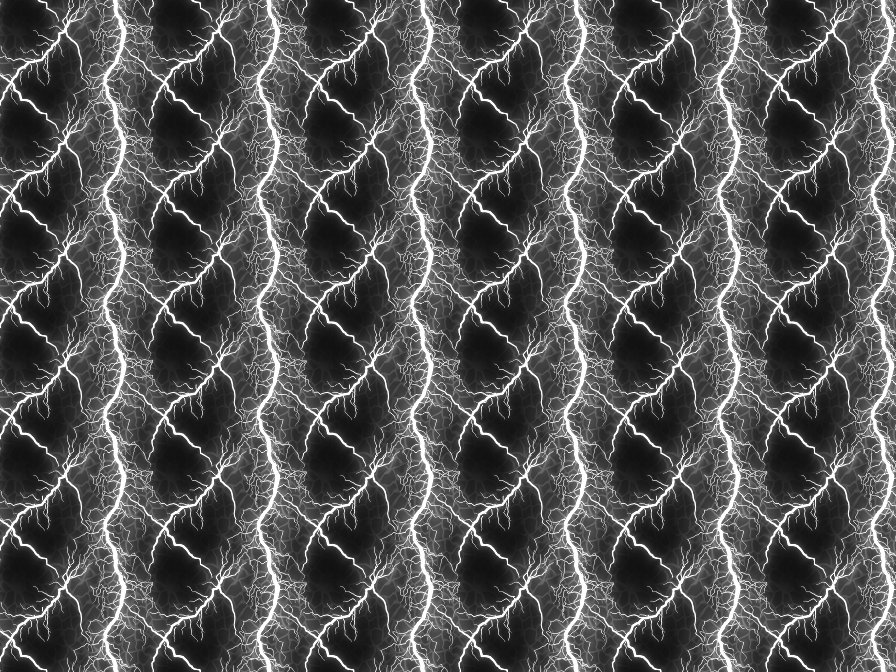
Reproduce this pattern procedurally as a WebGL 2 fragment shader.

```glsl
#version 300 es
precision highp float;
// Repeating lightning: a thick vertical bolt, forked side branches and fine filaments in grey haze.

#define UNITS 864.0               // design units per canvas height
#define ORIGIN vec2(384.0, 288.0) // tile origin, from the top left
#define TILE vec2(197.4, 143.0)   // size of one repeat
#define MAIN_WIDTH 2.6            // half width of the main bolt
#define FILAMENTS 30              // twigs along the main bolt
#define TWIGS 14                  // twigs along the side branch
#define WEB_CELLS vec2(14.0, 9.0) // cells of the faint web per tile
#define DARK 0.055
#define HAZE 0.24
#define TAU 6.2831853

uniform vec2 u_resolution;
out vec4 outColor;

float px;          // size of a pixel in design units
float light = 0.0; // brightest bolt so far

float hash(vec2 p) {
  vec3 q = fract(p.xyx * 0.1031);
  q += dot(q, q.yzx + 33.33);
  return fract((q.x + q.y) * q.z);
}

// Shortest offset on the repeating tile
vec2 wrap(vec2 d) { return d - TILE * round(d / TILE); }

// Straight-sided 1D noise from -1 to 1, repeating after "period" steps
float zigzag(float x, float seed, float period) {
  float i = floor(x);
  float a = hash(vec2(mod(i, period), seed));
  float b = hash(vec2(mod(i + 1.0, period), seed));
  return mix(a, b, x - i) * 2.0 - 1.0;
}

// Pixel coverage of a line of half width w, with a soft glow
float stroke(float d, float w) {
  float core = clamp((d + w) / px + 0.5, 0.0, 1.0) - clamp((d - w) / px + 0.5, 0.0, 1.0);
  return max(core, 0.17 * w * exp(-d / 5.0));
}

// Jagged line from a to b whose half width runs from w.x to w.y
void bolt(vec2 p, vec2 a, vec2 b, vec2 w, float seed) {
  float len = length(b - a);
  vec2 dir = (b - a) / len;
  vec2 q = wrap(p - 0.5 * (a + b));
  if (length(q) > 0.5 * len + 20.0) return;
  float s = dot(q, dir) / len + 0.5;
  float t = clamp(s, 0.0, 1.0);
  float jag = 4.5 * zigzag(t * len / 10.0, seed, 99.0) + 1.8 * zigzag(t * len / 4.0, seed + 7.0, 99.0);
  float side = dot(q, vec2(-dir.y, dir.x)) + jag * min(1.0, 5.0 * t * (1.0 - t));
  light = max(light, stroke(length(vec2((s - t) * len, side)), mix(w.x, w.y, t)));
}

// Horizontal position of the main bolt
float mainX(float y) {
  float v = y / TILE.y;
  return 159.0 + 10.0 * cos(TAU * (v - 0.27)) + 4.0 * zigzag(v * 13.0, 3.0, 13.0)
       + 1.6 * zigzag(v * 31.0, 5.0, 31.0);
}

// Gap between the two nearest cell centres, near zero on cell borders
float cellEdge(vec2 p) {
  vec2 g = p / TILE * WEB_CELLS, base = floor(g);
  float near = 9.0, next = 9.0;
  for (int k = 0; k < 9; k++) {
    vec2 c = base + vec2(k % 3 - 1, k / 3 - 1);
    vec2 id = mod(c, WEB_CELLS);
    float d = length(c + vec2(hash(id + 0.5), hash(id + 41.3)) - g);
    next = min(next, max(near, d));
    near = min(near, d);
  }
  return next - near;
}

float blob(vec2 p, vec2 c, vec2 r) {
  vec2 q = wrap(p - c) / r;
  return exp(-dot(q, q));
}

void main() {
  px = UNITS / u_resolution.y;
  vec2 p = vec2(gl_FragCoord.x, u_resolution.y - gl_FragCoord.y) * px - ORIGIN;
  p = mod(p, TILE);

  // Main bolt and a thin strand winding round it
  float off = wrap(vec2(p.x - mainX(p.y), 0.0)).x;
  float swell = 1.0 + 0.25 * zigzag(p.y / TILE.y * 11.0, 9.0, 11.0);
  light = stroke(abs(off) * 0.9, MAIN_WIDTH * swell);
  float strand = 9.0 * sin(TAU * 2.0 * p.y / TILE.y) + 3.0 * zigzag(p.y / TILE.y * 22.0, 12.0, 22.0);
  light = max(light, 0.75 * stroke(abs(off - strand), 0.8));

  // Forked side branch, from its upper right end down to the crossing
  vec2 knot = vec2(95, 35), elbow = vec2(72, 64), bend = vec2(48, 78), cross_ = vec2(25, 104);
  bolt(p, knot, elbow, vec2(2.0, 1.8), 1.0);
  bolt(p, elbow, bend, vec2(1.8), 2.0);
  bolt(p, bend, cross_, vec2(1.9, 1.7), 3.0);
  bolt(p, knot, vec2(112, 62), vec2(1.5, 1.1), 4.0);
  bolt(p, vec2(112, 62), vec2(124, 108), vec2(1.1, 0.5), 5.0);
  bolt(p, cross_, vec2(38, 126), vec2(1.8), 6.0);
  bolt(p, vec2(38, 126), vec2(60, 140), vec2(1.8, 1.5), 7.0);
  bolt(p, vec2(60, 140), vec2(86, 168), vec2(1.5, 0.6), 8.0);
  bolt(p, cross_, vec2(14, 125), vec2(1.6, 1.4), 9.0);
  bolt(p, vec2(14, 125), vec2(4, 160), vec2(1.4, 0.5), 10.0);
  bolt(p, vec2(-25, 60), cross_, vec2(0.7, 1.4), 11.0);
  bolt(p, elbow, vec2(72, 106), vec2(0.8, 0.4), 12.0);
  bolt(p, bend, vec2(6, 70), vec2(0.9, 0.4), 13.0);

  // Fan of faint strands above the knot
  for (int i = 0; i < 5; i++) {
    float k = float(i);
    bolt(p, knot, vec2(98.0 + 8.0 * k, -14.0 + 5.0 * k), vec2(1.1, 0.3), 20.0 + k);
  }
  // Twigs off the side branch
  for (int i = 0; i < TWIGS; i++) {
    float k = float(i), r = hash(vec2(k, 61.0));
    vec2 a = mix(knot, cross_, (k + r) / float(TWIGS));
    vec2 reach = i % 2 == 0 ? vec2(-20.0, 4.0 - 14.0 * r) : vec2(14.0 * r - 4.0, 26.0);
    bolt(p, a, a + reach * (0.6 + 0.7 * r), vec2(0.7, 0.25), 30.0 + k);
  }
  // Forked filaments off the main bolt
  for (int i = 0; i < FILAMENTS; i++) {
    float k = float(i), r = hash(vec2(k, 17.0)), s = hash(vec2(k, 29.0));
    float y = (k + r) * TILE.y / float(FILAMENTS);
    vec2 a = vec2(mainX(y), y);
    vec2 reach = vec2(i % 2 == 0 ? 1.0 : -1.0, 1.5 * s - 0.3) * (14.0 + 28.0 * r);
    bolt(p, a, a + reach, vec2(0.75, 0.3), 50.0 + k);
    bolt(p, a + reach, a + reach + vec2(reach.x * (s - 0.4), 24.0), vec2(0.5, 0.2), 90.0 + k);
  }

  // Haze, thick along the bolt and the branch, with a web of faint threads
  float haze = exp(-off * off / 1700.0) + 0.75 * blob(p, knot + vec2(6, -8), vec2(30, 36))
             + 0.6 * blob(p, vec2(8, 92), vec2(34, 34)) + 0.35 * blob(p, vec2(55, 72), vec2(32, 22));
  haze *= 0.9 + 0.2 * sin(TAU * (p.x * 5.0 / TILE.x + 0.3 * sin(TAU * p.y / TILE.y)));
  vec2 wobble = 2.5 * vec2(zigzag(p.y / TILE.y * 26.0, 70.0, 26.0), zigzag(p.x / TILE.x * 34.0, 71.0, 34.0));
  float web = 1.0 - smoothstep(0.0, 0.22, cellEdge(p + wobble));
  float grey = DARK + haze * (HAZE + 0.17 * web);
  outColor = vec4(vec3(1.0 - (1.0 - min(grey, 1.0)) * (1.0 - min(light, 1.0))), 1.0);
}
```
